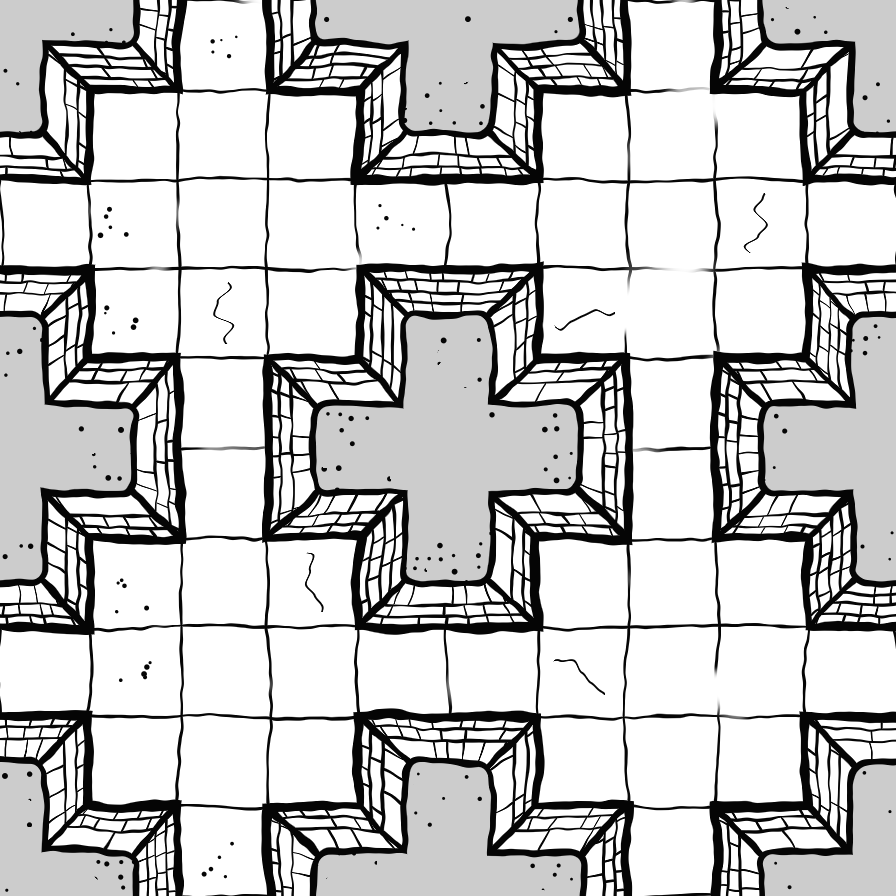
Write a WebGL 1 fragment shader that draws this pattern.

```glsl
precision highp float;
// Hand-inked dungeon floor: tiled rooms between grey cross-shaped pillars with bevelled brick walls.
uniform vec2 u_resolution;

#define CELLS 10.0        // floor tiles across the canvas
#define PERIOD 5.0        // tiles per repeat
#define BEVEL 0.5         // width of the brick wall, in tiles
#define ROUNDING 0.16     // radius of the pillar top corners
#define OUTER_INK 0.05    // half line widths, in tiles
#define INNER_INK 0.036
#define FINE_INK 0.015
#define ROW 0.13          // height of a brick row
#define WOBBLE 0.07       // unsteadiness of the pen
#define STONE vec3(0.8)
#define INK vec3(0.02)

float hash(vec2 p) {
  return fract(sin(dot(p, vec2(127.1, 311.7))) * 43758.5453);
}

float noise(vec2 p) {
  vec2 i = floor(p), f = fract(p);
  f = f * f * (3.0 - 2.0 * f);
  return mix(mix(hash(i), hash(i + vec2(1, 0)), f.x),
             mix(hash(i + vec2(0, 1)), hash(i + vec2(1, 1)), f.x), f.y);
}

vec2 sway(vec2 p) {
  return vec2(noise(p), noise(p + 37.3)) - 0.5;
}

// Coverage of a shape with half width w at distance d
float stroke(float d, float w, float px) {
  return clamp(0.5 + (w - d) / px, 0.0, 1.0);
}

// Small dots jittered on a grid, each shown with the given chance
float speckles(vec2 p, float scale, float chance, float px) {
  vec2 i = floor(p * scale);
  vec2 jitter = 0.3 + 0.4 * vec2(hash(i + 3.7), hash(i + 8.1));
  float radius = mix(0.014, 0.034, hash(i + 5.2));
  float d = length(fract(p * scale) - jitter) / scale;
  return stroke(d, radius, px) * step(hash(i), chance);
}

// Occasional chips and cracks on a floor tile
float floorWear(vec2 p, float px) {
  vec2 tile = floor(p), f = fract(p) - 0.5;
  float kind = hash(tile + 21.4), ink = 0.0;
  if (kind < 0.13) {
    vec2 middle = 0.4 * (vec2(hash(tile + 1.3), hash(tile + 2.6)) - 0.5);
    for (int k = 0; k < 5; k++) {
      vec2 s = tile + float(k) * 4.7;
      vec2 spot = middle + 0.4 * (vec2(hash(s + 0.4), hash(s + 9.2)) - 0.5);
      ink = max(ink, stroke(length(f - spot), 0.012 + 0.02 * hash(s), px));
    }
  } else if (kind < 0.25) {
    float angle = 6.283 * hash(tile + 6.6);
    vec2 r = mat2(cos(angle), -sin(angle), sin(angle), cos(angle)) * f;
    float bend = 0.3 * (noise(vec2(r.x * 7.0, kind * 90.0)) - 0.5);
    ink = stroke(abs(r.y - bend), 0.011, px) * step(abs(r.x), 0.34);
  }
  return ink;
}

// Row lines and staggered joints; depth runs inward, along runs sideways
float bricks(float depth, float along, float seed, vec2 p, float px) {
  float w = FINE_INK * (0.5 + noise(p * 4.0));
  float lines = min(abs(depth - ROW), abs(depth - 2.0 * ROW));
  if (hash(vec2(seed, 4.0)) > 0.7) lines = min(lines, abs(depth - 2.85 * ROW));
  float row = min(floor(depth / ROW), 2.0);
  float u = along * 4.0 + hash(vec2(seed, row));
  vec2 id = vec2(floor(u) + seed * 3.1, row);
  float joint = abs(fract(u) - 0.5 - 0.5 * (hash(id) - 0.5)) / 4.0;
  float shown = step(0.2 + 0.1 * row, hash(id + 7.7));
  return max(stroke(lines, w, px), shown * stroke(joint, w * 0.85, px));
}

void main() {
  float px = CELLS / min(u_resolution.x, u_resolution.y);
  vec2 paper = gl_FragCoord.xy / u_resolution * CELLS;
  vec2 p = paper + WOBBLE * sway(paper * 2.0) + 0.35 * WOBBLE * sway(paper * 8.0);
  float pressure = 0.75 + 0.5 * noise(paper * 5.0);

  // Fold each cross onto one half arm
  vec2 id = floor(p / PERIOD + 0.5);
  vec2 q = p - PERIOD * id;
  bool tall = abs(q.y) > abs(q.x);
  vec2 arm = tall ? q.yx : q;
  vec2 a = abs(arm);
  vec2 inset = vec2(2.0, 1.0) - a;
  float depth = min(inset.x, inset.y);
  float top = ROUNDING - length(max(ROUNDING + BEVEL - inset, 0.0));

  float ink = 0.0;
  if (depth < 0.0) {
    // Floor joints and wear
    vec2 g = abs(fract(p + 0.5) - 0.5);
    float fade = smoothstep(0.08, 0.3, noise(paper * 1.7 + 11.0));
    ink = stroke(min(g.x, g.y), FINE_INK * pressure, px) * fade;
    ink = max(ink, floorWear(paper, px));
  } else if (top < 0.0) {
    // Brick wall with mitred corners
    bool end = inset.x < inset.y;
    float along = end ? arm.y / (1.0 - 0.6 * depth) : arm.x + sign(arm.x) * 0.6 * depth;
    float seed = dot(id, vec2(7.3, 3.1)) + 1.7 * sign(end ? arm.x : arm.y)
               + (tall ? 5.3 : 0.0) + (end ? 2.9 : 0.0);
    ink = bricks(depth, along, seed, paper, px);
    float mitre = min(abs(inset.x - inset.y), abs(a.x - a.y)) * 0.7071;
    ink = max(ink, stroke(mitre, INNER_INK * pressure, px));
  } else {
    // Grit gathers at the ends of the pillar top
    float chance = 0.5 * smoothstep(0.6, 1.4, a.x) * smoothstep(-0.2, 0.4, a.y);
    ink = speckles(paper, 7.0, chance, px);
  }

  // Heavy outlines
  ink = max(ink, stroke(abs(depth), OUTER_INK * pressure, px));
  ink = max(ink, stroke(abs(top), INNER_INK * pressure, px));
  vec3 color = mix(vec3(1.0), STONE, stroke(-top, 0.0, px));
  gl_FragColor = vec4(mix(color, INK, ink), 1.0);
}
```
